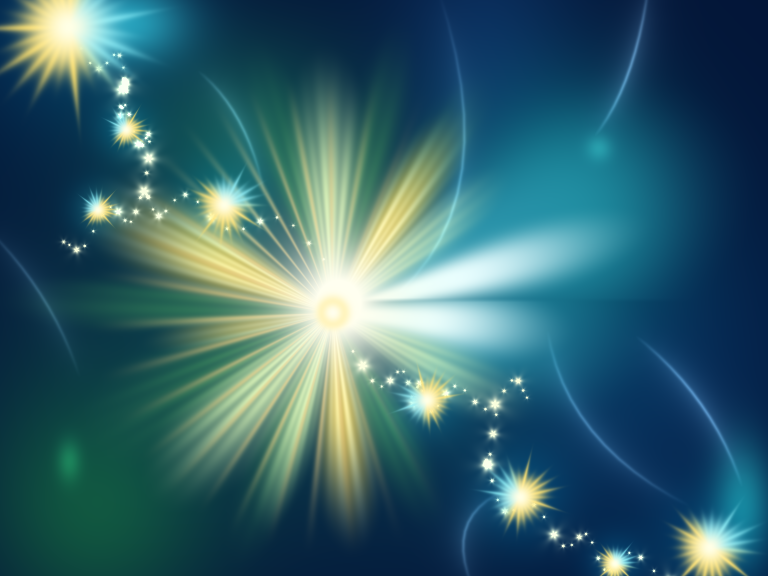
A Shadertoy shader for this background:

```glsl
float glow(vec2 p, float x, float y, float w, float h) {
    vec2 d = (p - vec2(x, y)) / vec2(w, h);
    return exp(-dot(d, d));
}

vec2 bezier(vec2 a, vec2 b, vec2 c, float t) {
    return mix(mix(a, b, t), mix(b, c, t), t);
}

// Tapered thread of light with a faint halo
float wisp(vec2 p, vec2 a, vec2 b, vec2 c) {
    float light = 0.;
    vec2 from = a;
    for (int i = 1; i <= 12; i++) {
        float t = float(i) / 12.;
        vec2 to = bezier(a, b, c, t), edge = to - from;
        float h = clamp(dot(p - from, edge) / dot(edge, edge), 0., 1.);
        float d = length(p - from - h * edge);
        float taper = sin(3.1416 * (t + (h - 1.) / 12.));
        light = max(light, taper * (.5 * exp(-d * d * 1e5) + .4 * exp(-d * 45.)));
        from = to;
    }
    return light;
}

// Wedge of light around an angle, rounded at its tip
float petal(vec2 d, float angle, float width, float reach) {
    float c = cos(angle), s = sin(angle);
    float off = abs(atan(c * d.y - s * d.x, c * d.x + s * d.y)) / width;
    float l = length(d) / reach * (1. + .3 * off * off);
    return (1. - smoothstep(.4, 1.08, l)) * exp(-off * off * off);
}

// Small flower: gold on one side, cyan on the other
void blossom(inout vec3 col, vec2 p, float x, float y, float radius, float turn) {
    vec2 d = (p - vec2(x, y)) / radius;
    float l = dot(d, d), a = atan(d.y, d.x) - turn;
    float rays = .5 + .3 * sin(a * 7. + 2. * sin(a * 4.)) + .2 * sin(a * 23.);
    vec3 tint = mix(vec3(1, .88, .42), vec3(.5, .9, .95), smoothstep(.1, .8, cos(a)));
    col += vec3(0, .13, .15) * exp(-l * .5);
    col = mix(col, tint, exp(-l * l * mix(9., .8, rays)));
    col = mix(col, vec3(1, 1, .9), exp(-l * 7.));
}

// Sparkles strewn along a curve
float garland(vec2 p, vec2 a, vec2 b, vec2 c) {
    float light = 0.;
    for (int i = 0; i < 28; i++) {
        float n = float(i);
        vec2 wobble = .022 * vec2(sin(n * 12.9 + a.x * 40.), sin(n * 7.3 + 2.));
        vec2 d = p - bezier(a, b, c, n / 27.) - wobble;
        float r = length(d) / (.002 + .009 * pow(fract(n * .618 + a.y), 4.));
        float spikes = .6 + .4 * cos(6. * atan(d.y, d.x) + n);
        light += exp(-r * r) + .55 * spikes * exp(-r * .8);
    }
    return light;
}

void mainImage(out vec4 fragColor, in vec2 fragCoord) {
    vec2 p = fragCoord / iResolution.y, d = p - vec2(.578, .457);
    float l = length(d), a = atan(d.y, d.x);

    // Night sky and colour clouds
    vec3 col = vec3(.012, .085, .22);
    col += vec3(.01, .1, .15) * glow(p, 1.03, .36, .34, .3);
    col += vec3(.03, .1, .16) * glow(p, .84, .86, .16, .3);
    col = mix(col, vec3(.07, .36, .24), .95 * glow(p, .17, .13, .2, .22));
    col = mix(col, vec3(.08, .36, .33), .85 * glow(p, .42, .76, .2, .17));
    col = mix(col, vec3(.06, .33, .34), .7 * glow(p, .5, .44, .42, .34));
    col = mix(col, vec3(.16, .58, .67), .9 * glow(p, .23, .96, .1, .07));
    col = mix(col, vec3(.05, .5, .55), .9 * glow(p, .99, .64, .17, .2));
    col += vec3(.1, .25, .2) * glow(p, 1.04, .742, .022, .022);
    col += vec3(.05, .2, .1) * glow(p, .12, .2, .02, .035);
    col = mix(col, vec3(.1, .55, .62), .8 * glow(p, 1.29, .13, .05, .1));

    // Cyan plume, split by a dark horizontal seam
    float above = smoothstep(.474, .484, p.y), below = 1. - above;
    float fibres = .5 + .25 * sin(a * 46. + 3. * sin(a * 5.)) + .25 * sin(a * 83. + 2. * sin(a * 7.));
    float plume = above * petal(d, .38, .4, .74) + below * petal(d, -.1, .4, .54);
    float beam = above * petal(d, .27, .16, .54) + below * petal(d, -.08, .22, .4);
    col = mix(col, vec3(.17, .6, .69), .9 * plume);
    col = mix(col, vec3(.9, .99, 1), beam);

    // Great flower: green outer petals, then pale and gold ones
    float ribs = mix(.68, 1., fibres);
    float leaves = petal(d, 3.1, .12, .56) + petal(d, 1.34, .14, .5) + petal(d, 1., .17, .47)
        + petal(d, 3.62, .28, .48) + petal(d, 4.35, .16, .45) + petal(d, 1.85, .14, .47)
        + petal(d, 5.15, .18, .4);
    float light = petal(d, 1.6, .22, .44) + petal(d, 3.95, .27, .43) + petal(d, 4.4, .15, .38)
        + .8 * petal(d, -.47, .22, .37) + .8 * petal(d, .68, .17, .37);
    float warm = petal(d, 2.72, .25, .47) + petal(d, 1., .19, .4) + petal(d, 4.8, .2, .4)
        + .7 * petal(d, 3.3, .13, .32);
    col = mix(col, vec3(.2, .5, .34), .85 * min(leaves, 1.) * ribs);
    col = mix(col, vec3(.83, .94, .7), min(light, 1.) * ribs);
    col = mix(col, mix(vec3(.96, .82, .34), vec3(1, .95, .62), fibres), min(warm, 1.) * (.82 + .18 * fibres));

    // Fine amber rays away from the plume
    float rays = pow(.5 + .5 * sin(a * 34. + 2. * sin(a * 3.)), 7.);
    rays *= (1. - smoothstep(.15, .43, l)) * (1. - smoothstep(-.2, .75, cos(a)));
    col = mix(col, vec3(.95, .8, .5), .55 * rays);

    // Drifting threads
    float threads = wisp(p, vec2(1.13, 1.06), vec2(1.11, .86), vec2(1.03, .76))
        + .6 * wisp(p, vec2(.76, 1.02), vec2(.88, .66), vec2(.69, .49))
        + .7 * wisp(p, vec2(.95, .43), vec2(.98, .23), vec2(1.2, .12))
        + wisp(p, vec2(1.1, .42), vec2(1.24, .31), vec2(1.29, .15))
        + .5 * wisp(p, vec2(-.04, .62), vec2(.09, .5), vec2(.14, .34))
        + .7 * wisp(p, vec2(.34, .88), vec2(.43, .81), vec2(.46, .66))
        + .7 * wisp(p, vec2(.83, -.04), vec2(.76, .1), vec2(.88, .15));
    col += vec3(.35, .45, .5) * threads;

    // Sparkling garlands and their blossoms
    float sparkle = garland(p, vec2(.14, .92), vec2(.26, .84), vec2(.235, .72))
        + garland(p, vec2(.13, .56), vec2(.2, .73), vec2(.54, .57))
        + garland(p, vec2(.62, .37), vec2(.75, .27), vec2(.9, .33))
        + garland(p, vec2(.85, .26), vec2(.86, .04), vec2(1.18, .01));
    col = mix(col, vec3(.98, 1, .86), min(sparkle, 1.));
    blossom(col, p, .12, .953, .13, .1);
    blossom(col, p, .219, .775, .034, 2.6);
    blossom(col, p, .39, .645, .06, 1.);
    blossom(col, p, .17, .636, .032, 2.4);
    blossom(col, p, .741, .305, .05, 3.4);
    blossom(col, p, .903, .137, .06, 2.9);
    blossom(col, p, 1.068, .022, .035, .8);
    blossom(col, p, 1.233, .05, .075, .9);

    // White-hot heart with a soft yellow ring
    col = mix(col, vec3(1, 1, .88), .6 * glow(p, .59, .475, .15, .15));
    col = mix(col, vec3(1, 1, .94), min(1., 1.3 * glow(p, .588, .472, .075, .08)));
    float ring = (l - .02) / .011;
    col = mix(col, vec3(1, .93, .62), .6 * exp(-ring * ring));
    fragColor = vec4(clamp(col, 0., 1.), 1);
}
```
